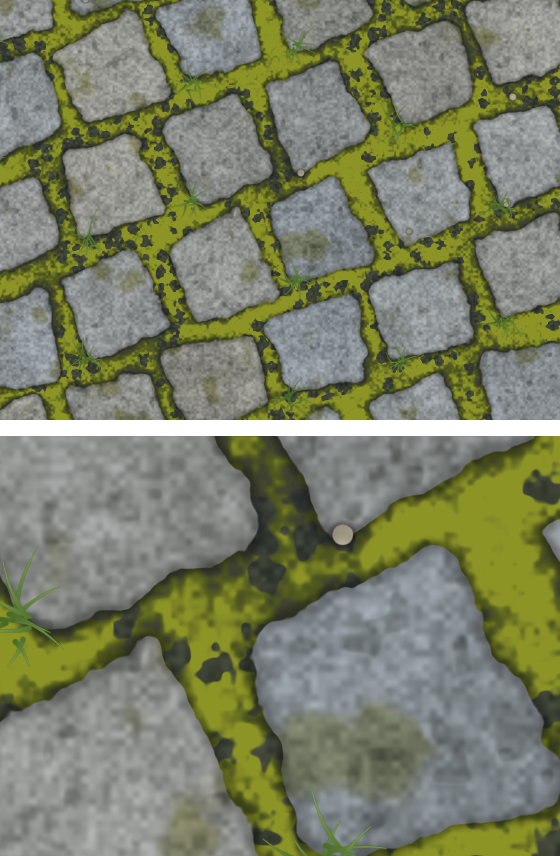
Top: the whole. Bottom: its middle third, enlarged.
Give the GLSL for this texture, as a Shadertoy shader.

```glsl
// Tilted grey granite setts in staggered columns, with mossy joints, lichen, grass and pebbles.
#define COLUMN_STEP vec2(0.2465, 0.0903)
#define ROW_STEP 0.2778
#define LATTICE_ORIGIN vec2(0.0226, 0.7396)
#define STONE_HALF 0.102
#define STONE_TILT 0.31
#define POSITION_JITTER 0.024
#define EDGE_ROUGHNESS 0.014
#define TUFT_CHANCE 0.45
#define PEBBLE_CHANCE 0.35
#define LICHEN_SCALE 30.0

const vec3 STONE_LIGHT = vec3(0.67, 0.68, 0.68);
const vec3 STONE_DARK = vec3(0.41, 0.42, 0.41);
const vec3 MOSS_BRIGHT = vec3(0.55, 0.58, 0.15);
const vec3 MOSS_DARK = vec3(0.31, 0.34, 0.12);
const vec3 SOIL = vec3(0.25, 0.26, 0.19);
const vec3 LICHEN = vec3(0.15, 0.17, 0.16);
const vec3 GRASS_DARK = vec3(0.25, 0.38, 0.13);
const vec3 GRASS_LIGHT = vec3(0.53, 0.66, 0.33);
const vec3 PEBBLE = vec3(0.66, 0.63, 0.55);

float hash(vec2 p) { return fract(sin(dot(p, vec2(127.1, 311.7))) * 43758.5); }

vec2 hash2(vec2 p) { return vec2(hash(p), hash(p + 41.3)); }

float noise(vec2 p) {
    vec2 i = floor(p), f = fract(p);
    f = f * f * (3.0 - 2.0 * f);
    return mix(mix(hash(i), hash(i + vec2(1, 0)), f.x),
               mix(hash(i + vec2(0, 1)), hash(i + vec2(1, 1)), f.x), f.y);
}

float fbm(vec2 p) {
    float sum = 0.0, weight = 0.5;
    for (int i = 0; i < 4; i++) {
        sum += weight * noise(p);
        p = mat2(1.6, 1.2, -1.2, 1.6) * p + 5.7;
        weight *= 0.5;
    }
    return sum / 0.9375;
}

// Rounded, tapered quadrilateral with its own tilt and size
float stoneDistance(vec2 q, vec2 id) {
    float angle = STONE_TILT + 0.24 * (hash(id + 7.0) - 0.5);
    float c = cos(angle), s = sin(angle);
    q = mat2(c, -s, s, c) * q;
    q *= 1.0 + 2.4 * (hash2(id + 3.0) - 0.5) * q.yx;
    float corner = 0.012 + 0.02 * hash(id + 23.0);
    vec2 d = abs(q) - STONE_HALF * (0.92 + 0.16 * hash2(id + 19.0)) + corner;
    return length(max(d, 0.0)) + min(max(d.x, d.y), 0.0) - corner;
}

// Fan of tapered blades: x is coverage, y is brightness
vec2 grassTuft(vec2 q, vec2 id, float px) {
    vec2 result = vec2(0.0);
    for (float i = 0.0; i < 11.0; i++) {
        vec2 rnd = hash2(id + i * 3.7);
        float angle = 6.283 * (i + rnd.x) / 11.0;
        vec2 blade = vec2(cos(angle), sin(angle)) * mix(0.02, 0.058, rnd.y);
        vec2 r = q - (rnd - 0.5) * 0.03;
        float along = clamp(dot(r, blade) / dot(blade, blade), 0.0, 1.0);
        r += vec2(-blade.y, blade.x) * 0.25 * along * along;
        float d = length(r - blade * along) - 0.0022 * (1.0 - 0.8 * along);
        float cover = 1.0 - smoothstep(-px, px, d);
        result = mix(result, vec2(1.0, 0.3 * rnd.x + 0.7 * along), cover);
    }
    return result;
}

// Irregular dark rosettes gathered in patches
float lichenCover(vec2 p) {
    vec2 q = p * LICHEN_SCALE, cell = floor(q);
    float cover = 0.0;
    for (int k = 0; k < 9; k++) {
        vec2 id = cell + vec2(k % 3 - 1, k / 3 - 1);
        float present = step(0.57, 0.5 * hash(id + 61.0) + 0.6 * noise(id * 0.2));
        float d = length(q - id - 0.2 - 0.6 * hash2(id)) + 0.5 * (noise(p * 130.0) - 0.5);
        float radius = mix(0.2, 0.48, hash(id + 9.0));
        cover = max(cover, present * (1.0 - smoothstep(radius - 0.08, radius + 0.08, d)));
    }
    return cover;
}

void mainImage(out vec4 fragColor, in vec2 fragCoord) {
    float px = 1.0 / iResolution.y;
    vec2 p = fragCoord * px;
    vec2 rough = vec2(fbm(p * 24.0), fbm(p * 24.0 + 31.0)) - 0.5;
    vec2 warped = p + 2.0 * EDGE_ROUGHNESS * rough;

    // Nearest stone, grass and pebbles from the surrounding cells
    vec2 rel = p - LATTICE_ORIGIN;
    float column = round(rel.x / COLUMN_STEP.x);
    vec2 base = vec2(column, round((rel.y - column * COLUMN_STEP.y) / ROW_STEP));
    float edge = 1.0, pebble = 1.0;
    vec2 stoneId = base, grass = vec2(0.0);
    for (int k = 0; k < 9; k++) {
        vec2 id = base + vec2(k % 3 - 1, k / 3 - 1);
        vec2 center = LATTICE_ORIGIN + id.x * COLUMN_STEP + vec2(0.0, id.y * ROW_STEP);
        vec2 shift = POSITION_JITTER * (hash2(id + 11.0) - 0.5);
        float d = stoneDistance(warped - center - shift, id);
        if (d < edge) { edge = d; stoneId = id; }
        vec2 joint = p - center - vec2(0.185, -0.035);
        if (hash(id + 5.0) < TUFT_CHANCE && length(joint) < 0.09) grass = max(grass, grassTuft(joint, id, px));
        vec2 spot = joint - 0.07 * (hash2(id + 29.0) - 0.5) + 0.3 * EDGE_ROUGHNESS * rough;
        if (hash(id + 37.0) < PEBBLE_CHANCE) pebble = min(pebble, length(spot) - mix(0.005, 0.011, hash(id)));
    }

    // Moss: bright in mid-joint, thin and dark beside the stones
    float fine = noise(p * 170.0), grain = noise(p * 95.0 + 17.0);
    float growth = fbm(p * 9.0 + 3.0) + 0.4 * (fine - 0.5) + 0.35 * (grain - 0.5);
    growth += 0.4 * smoothstep(0.0, 0.024, edge) - 0.2;
    vec3 color = mix(SOIL, MOSS_DARK, smoothstep(0.12, 0.38, growth));
    color = mix(color, MOSS_BRIGHT, smoothstep(0.34, 0.74, growth));
    color = mix(color, LICHEN + 0.1 * fine, 0.9 * lichenCover(p));
    color *= mix(0.68, 1.0, smoothstep(0.0, 0.01, edge));

    // Granite: speckle, blotches, pits and a tint for each stone
    float tone = 0.55 + 0.7 * (fbm(p * 17.0) - 0.5) + 0.55 * (fine - 0.5) + 0.35 * (grain - 0.5);
    tone += 0.24 * (hash(stoneId + 47.0) - 0.5);
    tone -= 0.35 * smoothstep(0.72, 0.92, noise(p * 58.0 + 8.0));
    vec3 stone = mix(STONE_DARK, STONE_LIGHT, clamp(tone, -0.25, 1.15));
    stone *= mix(vec3(1.02, 1.0, 0.96), vec3(0.96, 1.0, 1.06), hash(stoneId + 53.0));
    stone = mix(stone, stone * vec3(0.83, 0.82, 0.65), smoothstep(0.62, 0.78, fbm(p * 12.0 + 70.0)));
    stone *= mix(0.78, 1.0, smoothstep(0.0, 0.012, -edge));
    color = mix(color, stone, 1.0 - smoothstep(-1.2 * px, 1.2 * px, edge));

    // Loose pebbles and grass on top
    color *= mix(0.7, 1.0, smoothstep(0.0, 0.005, pebble));
    color = mix(color, PEBBLE * (0.85 + 0.25 * grain), 1.0 - smoothstep(-px, px, pebble));
    color = mix(color, mix(GRASS_DARK, GRASS_LIGHT, grass.y), grass.x);
    fragColor = vec4(clamp(color, 0.0, 1.0), 1.0);
}
```
